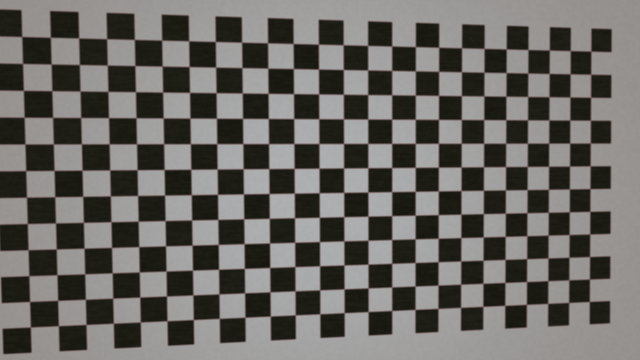
A WebGL 1 fragment shader for this pattern:

```glsl
precision highp float;

uniform vec2 u_resolution;

// Board corners in units of canvas height
#define TOP_LEFT vec2(-0.0208, 0.9745)
#define TOP_RIGHT vec2(1.6991, 0.9190)
#define BOTTOM_RIGHT vec2(1.6944, 0.1019)
#define BOTTOM_LEFT vec2(0.0093, 0.0162)
#define CELLS vec2(25.0, 13.0)
#define EDGE_BLUR 0.0042
#define INK vec3(0.108, 0.108, 0.082)
#define PAPER_LIT vec3(0.678, 0.685, 0.690)
#define PAPER_DIM vec3(0.580, 0.565, 0.555)
#define LIGHT_CENTER vec2(0.87, 0.46)
#define GRAIN 0.014

float hash(vec2 p) {
  vec3 q = fract(p.xyx * vec3(0.1031, 0.1030, 0.0973));
  q += dot(q, q.yzx + 33.33);
  return fract((q.x + q.y) * q.z);
}

float valueNoise(vec2 p) {
  vec2 cell = floor(p);
  vec2 f = fract(p);
  f = f * f * (3.0 - 2.0 * f);
  return mix(mix(hash(cell), hash(cell + vec2(1.0, 0.0)), f.x),
             mix(hash(cell + vec2(0.0, 1.0)), hash(cell + 1.0), f.x), f.y);
}

float cross2(vec2 a, vec2 b) {
  return a.x * b.y - a.y * b.x;
}

// Inverse perspective: canvas point to board coordinates, 0 to 1 from top left
vec2 canvasToBoard(vec2 p) {
  vec2 rightSide = TOP_RIGHT - BOTTOM_RIGHT;
  vec2 bottomSide = BOTTOM_LEFT - BOTTOM_RIGHT;
  vec2 skew = TOP_LEFT - TOP_RIGHT + BOTTOM_RIGHT - BOTTOM_LEFT;
  vec2 tilt = vec2(cross2(skew, bottomSide), cross2(rightSide, skew))
            / cross2(rightSide, bottomSide);

  vec2 across = TOP_RIGHT - TOP_LEFT + tilt.x * (TOP_RIGHT - p);
  vec2 down = BOTTOM_LEFT - TOP_LEFT + tilt.y * (BOTTOM_LEFT - p);
  vec2 offset = p - TOP_LEFT;
  return vec2(cross2(offset, down), cross2(across, offset)) / cross2(across, down);
}

// Slight lens bend that leaves the board corners fixed
vec2 unbend(vec2 b) {
  vec2 bow = b * b * (1.0 - b);
  return b - bow * vec2(0.054 - 0.027 * b.y, 0.03 * (1.0 - b.x));
}

// Ink coverage: even columns on even rows plus odd columns on odd rows
float checker(vec2 q, vec2 cellSize, float blur) {
  vec2 parity = 1.0 - 2.0 * mod(floor(q), 2.0);
  vec2 edgeDistance = (0.5 - abs(fract(q) - 0.5)) * parity * cellSize;
  vec2 even = smoothstep(-blur, blur, edgeDistance);
  vec2 fromCenter = abs(q - 0.5 * CELLS);
  vec2 odd = (1.0 - even) * step(fromCenter, 0.5 * CELLS - 0.5);
  even *= step(fromCenter, 0.5 * CELLS + 0.5);
  return even.x * even.y + odd.x * odd.y;
}

void main() {
  vec2 p = gl_FragCoord.xy / u_resolution.y;
  vec2 board = unbend(canvasToBoard(p));
  vec2 q = board * CELLS;

  // Cells shrink towards the far right side
  vec2 cellSize = mix(vec2(0.0775, 0.074), vec2(0.0545, 0.063), clamp(board.x, 0.0, 1.0));
  float blur = max(EDGE_BLUR, 0.75 / u_resolution.y);
  float coverage = checker(q, cellSize, blur);

  // Paper under uneven light
  float falloff = smoothstep(0.0, 1.1, length((p - LIGHT_CENTER) * vec2(1.0, 1.1)));
  vec3 paper = mix(PAPER_LIT, PAPER_DIM, falloff);

  // Printed ink with faint streaks and small tone shifts per cell
  float streak = valueNoise(p * vec2(35.0, 170.0)) - 0.5;
  float cellTone = hash(floor(q) + 40.0) - 0.5;
  vec3 ink = INK + 0.022 * streak + 0.012 * cellTone;

  // Red bleeds further into the ink, leaving a brown fringe
  vec3 inkAmount = pow(vec3(coverage), vec3(1.3, 1.0, 1.02));
  vec3 color = mix(paper, ink, inkAmount);

  color += GRAIN * (valueNoise(p * 130.0) - 0.5);
  gl_FragColor = vec4(color, 1.0);
}
```
